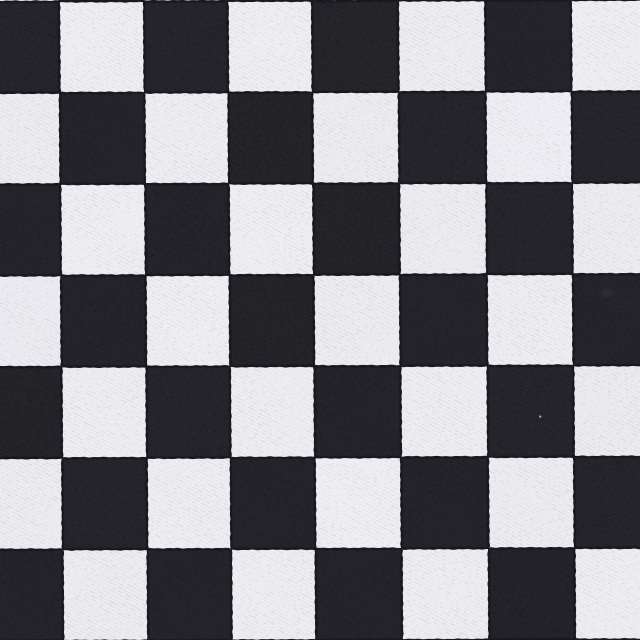
This pattern is drawn by a three.js fragment shader. Its source:

```glsl
// Black and white checkerboard printed on twill cloth, slightly skewed, with lint.
varying vec2 vUv;

vec2 hash2(vec2 p) {
  return fract(sin(vec2(dot(p, vec2(127.1, 311.7)), dot(p, vec2(269.5, 183.3)))) * 4375.85);
}

// Distance to the nearest scattered point, one per unit cell
float cellular(vec2 p) {
  vec2 cell = floor(p);
  float nearest = 2.0;
  for (int j = -1; j <= 1; j++) {
    for (int i = -1; i <= 1; i++) {
      vec2 neighbour = cell + vec2(float(i), float(j));
      nearest = min(nearest, length(neighbour + hash2(neighbour) - p));
    }
  }
  return nearest;
}

// Board coordinates: columns from the first full one, rows counted downward
vec2 boardCoords(vec2 uv) {
  float bend = 0.005 * pow(sin(3.14159 * uv.x), 4.0);
  float x = uv.x - 0.0957 + 0.0065 * (uv.y - 0.5) + bend;
  float y = 0.9987 - uv.y + 0.0026 * (uv.x - 0.5);
  return vec2(x / 0.1333, y / 0.1427);
}

// Thread brightness, 0 in the grooves to 1 on the ribs
float twill(vec2 uv) {
  float rib = sin(6.28318 * dot(uv, vec2(90.0, 170.0)));
  float grain = 0.45 - cellular(uv * vec2(150.0, 190.0));
  float drift = sin(uv.x * 31.0 + 2.0 * sin(uv.y * 23.0)) * sin(uv.y * 37.0 + uv.x * 11.0);
  return smoothstep(0.1, 0.45, 0.46 + 0.2 * rib + 0.5 * grain + 0.05 * drift);
}

void main() {
  vec2 board = boardCoords(vUv);
  vec2 square = floor(board);
  vec2 local = fract(board);
  float isWhite = 1.0 - mod(square.x + square.y, 2.0);

  // Distance to the square's border, a little ragged from the weave
  vec2 margin = min(local, 1.0 - local) * vec2(0.1333, 0.1427);
  float ragged = 0.0003 * (sin(vUv.x * 410.0 + vUv.y * 290.0) + sin(vUv.y * 530.0 - vUv.x * 170.0));
  float edge = min(margin.x, margin.y) + ragged;

  // Ink bleeds into the white squares, so black corners join
  float whiteMask = isWhite * smoothstep(0.0005, 0.0025, edge);
  float thread = twill(vUv);
  float shade = 0.012 * (hash2(square + 7.0).x - 0.5);

  vec3 white = mix(vec3(0.87, 0.87, 0.89), vec3(0.925, 0.925, 0.945), thread) + shade;
  float inkLight = mix(0.5, 1.0, thread) * smoothstep(0.0005, 0.004, edge) * (1.0 - isWhite);
  vec3 black = mix(vec3(0.10, 0.09, 0.12), vec3(0.142, 0.142, 0.165), inkLight) + 0.5 * shade;
  vec3 color = mix(black, white, whiteMask);

  // A bright speck and a faint smudge of lint
  float speck = 1.0 - smoothstep(0.0008, 0.0028, length(vUv - vec2(0.844, 0.349)));
  float smudge = 1.0 - smoothstep(0.002, 0.013, length((vUv - vec2(0.948, 0.542)) * vec2(0.9, 1.2)));
  color = mix(color, vec3(0.75, 0.75, 0.77), 0.8 * speck);
  color += 0.035 * smudge;

  gl_FragColor = vec4(color, 1.0);
}
```
